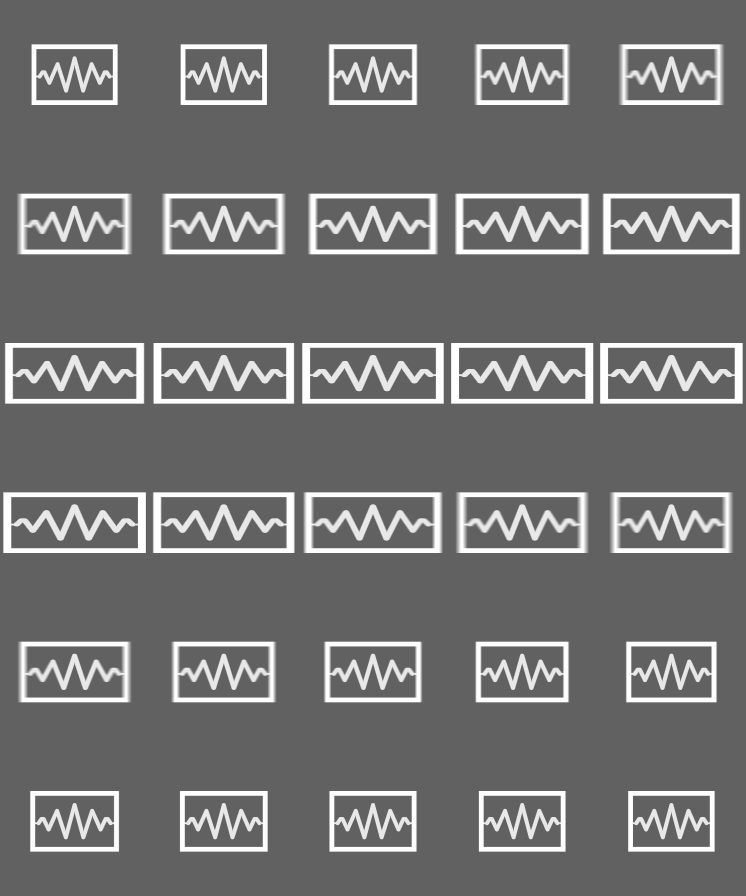
Give the GLSL for this pattern, as a WebGL 2 fragment shader.

```glsl
#version 300 es
precision highp float;
// A 5 by 6 sheet of framed zigzag resistor symbols, read row by row from the top.
// Each cell is one step of a horizontal stretch that grows and shrinks again;
// averaging over a short span of steps gives the sideways motion blur.

#define GRID vec2(5.0, 6.0)
#define CELL 128.0            // local units per cell
#define FRAME_HALF vec2(36.9, 26.0)
#define FRAME_LINE 4.1
#define ZIGZAG_RADIUS 1.7
#define TAIL_RADIUS 0.8
#define STRETCH 0.664         // extra width at full stretch
#define RETURN_STEP 14.0      // steps between growing and shrinking
#define SHUTTER 0.6           // half of the blur span, in steps
#define SAMPLES 16

uniform vec2 u_resolution;
out vec4 outColor;

const vec3 BACKGROUND = vec3(0.38);
const vec3 FRAME_COLOR = vec3(0.995);
const vec3 ZIGZAG_COLOR = vec3(0.91);

// Right half of the symbol, mirrored about x = 0
const vec2 ZIGZAG[7] = vec2[7](
    vec2(0.0, 14.0), vec2(7.3, -13.7), vec2(14.6, 9.0), vec2(21.6, -7.0),
    vec2(25.8, 2.0), vec2(27.6, 2.0), vec2(30.0, -1.6));

// Fast start, slow settle, from 0 to 1
float ease(float t) {
    return exp(-0.844 * exp(-0.48 * (t - 5.0)));
}

float stretchAt(float t) {
    return 1.0 + STRETCH * (ease(t) - ease(t - RETURN_STEP));
}

float segmentDistance(vec2 p, vec2 a, vec2 b) {
    vec2 ab = b - a;
    return length(p - a - ab * clamp(dot(p - a, ab) / dot(ab, ab), 0.0, 1.0));
}

// Coverage of a shape from its signed distance
float cover(float d, float soft) {
    return clamp(0.5 - d / soft, 0.0, 1.0);
}

float boxCover(vec2 p, vec2 halfSize, vec2 soft) {
    vec2 c = clamp(0.5 - (abs(p) - halfSize) / soft, 0.0, 1.0);
    return c.x * c.y;
}

float zigzagCover(vec2 p, float soft) {
    p.x = abs(p.x);
    float d = 1e3;
    for (int i = 0; i < 6; i++)
        d = min(d, segmentDistance(p, ZIGZAG[i], ZIGZAG[i + 1]));
    float tail = segmentDistance(p, ZIGZAG[6], vec2(33.5, ZIGZAG[6].y));
    return cover(min(d - ZIGZAG_RADIUS, tail - TAIL_RADIUS), soft);
}

void main() {
    vec2 grid = gl_FragCoord.xy / u_resolution * GRID;
    vec2 cell = floor(grid);
    vec2 p = (grid - cell - 0.5) * CELL;
    float stepIndex = (GRID.y - 1.0 - cell.y) * GRID.x + cell.x;
    vec2 pixel = CELL * GRID / u_resolution;

    // Average the stretched symbol over the shutter span
    float frame = 0.0;
    float zigzag = 0.0;
    for (int i = 0; i < SAMPLES; i++) {
        float offset = (float(i) + 0.5) / float(SAMPLES) * 2.0 - 1.0;
        float stretch = stretchAt(stepIndex + offset * SHUTTER);
        vec2 q = vec2(p.x / stretch, p.y);
        vec2 soft = vec2(pixel.x / stretch, pixel.y);
        frame += boxCover(q, FRAME_HALF, soft)
               - boxCover(q, FRAME_HALF - FRAME_LINE, soft);
        zigzag += zigzagCover(q, 0.5 * (soft.x + soft.y));
    }
    frame /= float(SAMPLES);
    zigzag /= float(SAMPLES);

    vec3 color = mix(BACKGROUND, ZIGZAG_COLOR, zigzag);
    color = mix(color, FRAME_COLOR, frame);
    outColor = vec4(color, 1.0);
}
```
